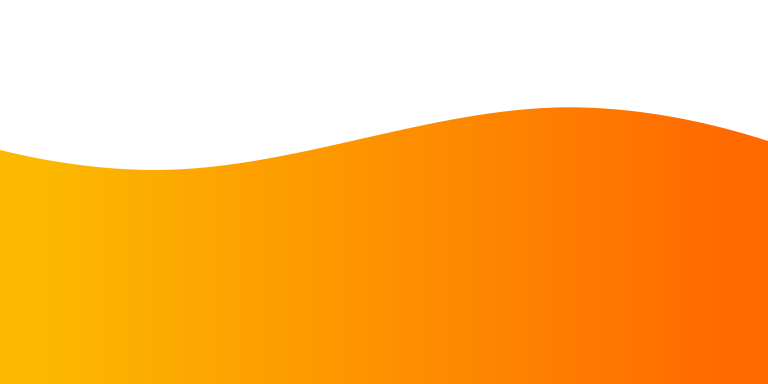
Write a WebGL 1 fragment shader that draws this background.

```glsl
precision highp float;

uniform vec2 u_resolution;

#define AMBER vec3(0.988, 0.725, 0.0)
#define ORANGE vec3(1.0, 0.412, 0.0)
#define SKY vec3(1.0)
#define TROUGH vec2(0.201, 0.5573)
#define CREST vec2(0.742, 0.7206)
#define LEFT_RISE 0.0521
#define RIGHT_DROP 0.0878
#define END_BEND 1.9
#define RAMP_START 0.05
#define RAMP_END 0.95

// Height of the wave: a smooth climb with a bend at either end
float waveHeight(float x) {
  float climb = mix(TROUGH.y, CREST.y, smoothstep(TROUGH.x, CREST.x, x));
  float left = max(TROUGH.x - x, 0.0) / TROUGH.x;
  float right = max(x - CREST.x, 0.0) / (1.0 - CREST.x);
  return climb + LEFT_RISE * pow(left, END_BEND) - RIGHT_DROP * pow(right, END_BEND);
}

void main() {
  vec2 uv = gl_FragCoord.xy / u_resolution;

  // Horizontal gradient, flat near both sides
  float ramp = clamp((uv.x - RAMP_START) / (RAMP_END - RAMP_START), 0.0, 1.0);
  vec3 fill = mix(AMBER, ORANGE, ramp);

  // Edge softened over one pixel
  float depth = (waveHeight(uv.x) - uv.y) * u_resolution.y;
  float coverage = clamp(depth + 0.5, 0.0, 1.0);

  gl_FragColor = vec4(mix(SKY, fill, coverage), 1.0);
}
```
